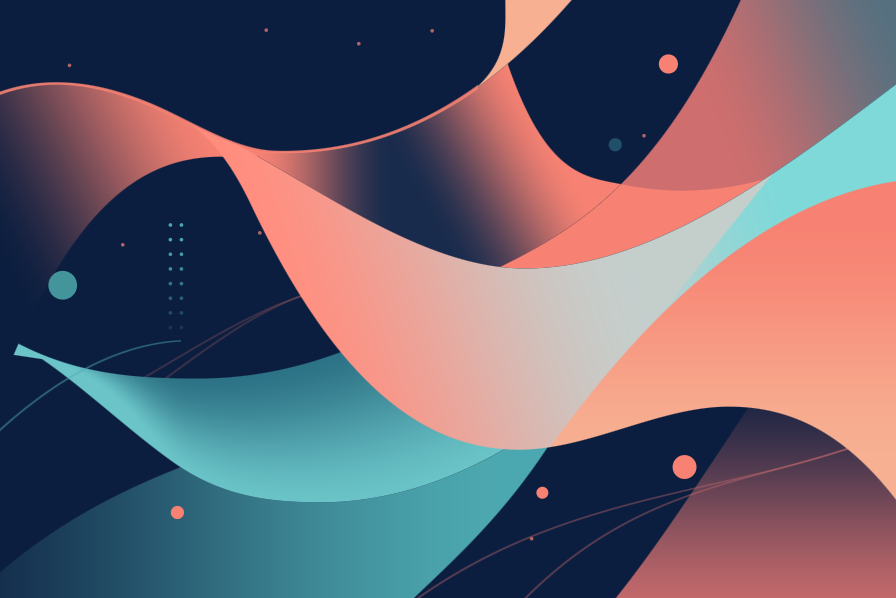
This background is drawn by a Shadertoy shader. Its source:

```glsl
// Flowing coral and aqua ribbons with small discs on a deep navy ground.
#define NAVY vec3(.047, .118, .247)
#define CORAL vec3(.97, .51, .45)
#define PEACH vec3(.97, .69, .57)
#define ROSE vec3(.81, .43, .43)
#define SLATE vec3(.33, .44, .5)
#define MIST vec3(.77, .81, .8)
#define AQUA vec3(.5, .85, .85)
#define TEAL vec3(.3, .66, .69)
#define LAGOON vec3(.17, .44, .52)
#define LINE_WIDTH .0011
#define SPECK_DENSITY .3

// Cubic Hermite curve from e.xy to e.zw with end slopes, extended by its tangents
float arc(float t, vec4 e, float slopeA, float slopeB) {
    float w = e.z - e.x, s = clamp((t - e.x) / w, 0., 1.), r = 1. - s;
    return r * r * (1. + 2. * s) * e.y + s * s * (3. - 2. * s) * e.w
         + w * s * r * (r * slopeA - s * slopeB)
         + slopeA * min(t - e.x, 0.) + slopeB * max(t - e.z, 0.);
}

// Antialiased half plane, band, curve stroke and disc
float side(float d) { return clamp(d / max(fwidth(d), 1e-5) + .5, 0., 1.); }

float band(float y, float low, float top) { return side(y - low) * side(top - y); }

float stroke(float d, float w) {
    float dist = abs(d) / max(fwidth(d), 1e-5);
    return clamp(w * iResolution.y - dist + .5, 0., 1.);
}

float disc(vec2 p, float r) { return clamp((r - length(p)) * iResolution.y + .5, 0., 1.); }

float hash(vec2 p) {
    vec3 q = fract(p.xyx * .1031);
    q += dot(q, q.yzx + 33.33);
    return fract((q.x + q.y) * q.z);
}

void paint(inout vec3 c, vec3 ink, float mask) { c = mix(c, ink, mask); }

void mainImage(out vec4 fragColor, in vec2 fragCoord) {
    vec2 p = fragCoord / iResolution.xy * vec2(1.5, 1);
    float x = p.x, y = p.y;
    vec3 col = NAVY;

    // Ribbon edges
    float crest = x < .244 ? arc(x, vec4(0, .844, .244, .828), .36, -.4)
        : x < .459 ? arc(x, vec4(.244, .828, .459, .746), -.4, -.03)
        : arc(x, vec4(.459, .746, .957, 1), -.03, 1.15);
    float mainTop = x < .879 ? arc(x, vec4(.39, .762, .879, .551), -.55, 0.)
        : arc(x, vec4(.879, .551, 1.5, .859), 0., .76);
    float mainLow = x < .42 ? arc(x, vec4(.244, .828, .42, .658), -.3, -2.1)
        : x < .869 ? arc(x, vec4(.42, .658, .869, .248), -2.1, 0.)
        : x < 1.22 ? arc(x, vec4(.869, .248, 1.22, .32), 0., 0.)
        : arc(x, vec4(1.22, .32, 1.5, .164), 0., -1.3);
    float swell = arc(x, vec4(.918, .248, 1.5, .697), 1.4, .15);
    float hollow = arc(x, vec4(0, .35, .371, .738), 2.6, 0.);
    float bowl = x < 1.045 ? arc(x, vec4(.85, .893, 1.045, .691), -2.9, -.2)
        : arc(x, vec4(1.045, .691, 1.289, .703), -.2, .3);
    float rise = arc(x, vec4(.84, .555, 1.24, 1), .5, 2.2);
    float tealTop = x < .332 ? arc(x, vec4(0, .443, .332, .367), -.62, 0.)
        : arc(x, vec4(.332, .367, .6, .423), 0., .42);
    float tealLow = x < .293 ? arc(x, vec4(0, .44, .293, .225), -.45, -.7)
        : x < .537 ? arc(x, vec4(.293, .225, .537, .16), -.7, 0.)
        : arc(x, vec4(.537, .16, .86, .258), 0., .6);
    float flap = .41 - .15 * x;
    float shoal = arc(x, vec4(0, .043, .293, .215), .85, .4);
    float shoalEnd = arc(x, vec4(.693, 0, .914, .248), .95, 1.5);
    float corner = arc(x, vec4(1.031, 0, 1.254, .32), 1.25, 1.5);

    // Dotted columns and scattered specks
    vec2 pitch = vec2(.0185, .0245), q = p - vec2(.276, .44), cell = floor(q / pitch);
    float inGrid = step(abs(cell.x - .5), .6) * step(abs(cell.y - 3.5), 4.);
    paint(col, TEAL, inGrid * disc(mod(q, pitch) - .5 * pitch, .003) * smoothstep(-.05, .18, q.y));
    cell = floor(p * 6.);
    vec2 spot = .2 + .6 * vec2(hash(cell + 17.), hash(cell + 41.));
    float speck = disc((fract(p * 6.) - spot) / 6., .003);
    paint(col, CORAL, .7 * speck * step(hash(cell), SPECK_DENSITY));

    // Lower bands
    paint(col, mix(NAVY, TEAL, smoothstep(-.25, .88, x)), band(y, shoalEnd, min(shoal, tealLow)));
    float depth = (tealTop - y) / max(tealTop - tealLow, .01);
    float glow = smoothstep(-.1, 1.1, depth + smoothstep(.32, .05, x));
    paint(col, mix(LAGOON, mix(TEAL, AQUA, .6), glow),
          band(y, min(tealLow, flap), tealTop) * step(x, .9));
    paint(col, mix(NAVY, ROSE, smoothstep(.42, -.08, y)), side(min(corner, mainLow) - y));

    // Fine trailing lines
    float trail = arc(x, vec4(0, .281, .303, .43), .9, .05);
    paint(col, TEAL, .5 * stroke(y - trail, LINE_WIDTH) * step(x, .303));
    for (float k = 0.; k < 2.; k++) {
        float left = arc(x, vec4(0, .262 - .05 * k, .52, .51), .2, .3);
        float right = arc(x, vec4(.7 + .18 * k, 0, 1.42, .25), .7 + .3 * k, .33);
        paint(col, ROSE, .25 * stroke(y - left, LINE_WIDTH) * step(x, .52) * side(y - tealTop));
        paint(col, ROSE, .4 * stroke(y - right, LINE_WIDTH) * step(x, 1.42));
    }

    // Upper bands
    float fade = smoothstep(-.12, .36, x + .5 * (y - .8));
    paint(col, mix(NAVY, CORAL, fade), band(y, hollow, crest) * step(x, .43));
    float fold = max(smoothstep(.66, .42, x), smoothstep(.68, .97, x + .55 * (y - .7)));
    paint(col, mix(NAVY + .05, CORAL, fold), band(y, max(mainTop, rise), min(crest, bowl)) * step(.4, x));
    vec3 dusk = mix(ROSE, SLATE, smoothstep(1.22, 1.63, x + .4 * (y - .7)));
    paint(col, mix(CORAL, dusk, side(y - bowl)), band(y, mainTop, rise));
    float strip = arc(y, vec4(.848, .791, 1, .846), 1.2, 0.);
    paint(col, PEACH, side(y - crest) * side(x - strip) * step(.848, y));
    paint(col, CORAL, .9 * stroke(y - crest, .002) * step(x, .8));

    // Main ribbon with its aqua fold, then the coral swell
    vec3 silk = mix(CORAL + .04, MIST, smoothstep(.45, 1.12, x + .35 * (y - .4)));
    vec3 sheen = mix(MIST, AQUA, smoothstep(1., 1.36, x + .3 * (y - .55)));
    paint(silk, sheen, side(x - .8 * y - .726));
    paint(silk, mix(PEACH, CORAL, smoothstep(.22, .64, y)), side(swell - y));
    paint(col, silk, band(y, mainLow, min(crest, mainTop)) * step(.244, x));

    // Accent discs
    paint(col, CORAL, disc(p - vec2(1.119, .893), .016));
    paint(col, CORAL, disc(p - vec2(1.146, .219), .02));
    paint(col, CORAL, disc(p - vec2(.908, .176), .01));
    paint(col, CORAL, disc(p - vec2(.297, .143), .011));
    paint(col, TEAL * .88, disc(p - vec2(.105, .523), .024));
    paint(col, LAGOON, .6 * disc(p - vec2(1.03, .758), .011));
    fragColor = vec4(col, 1);
}
```
